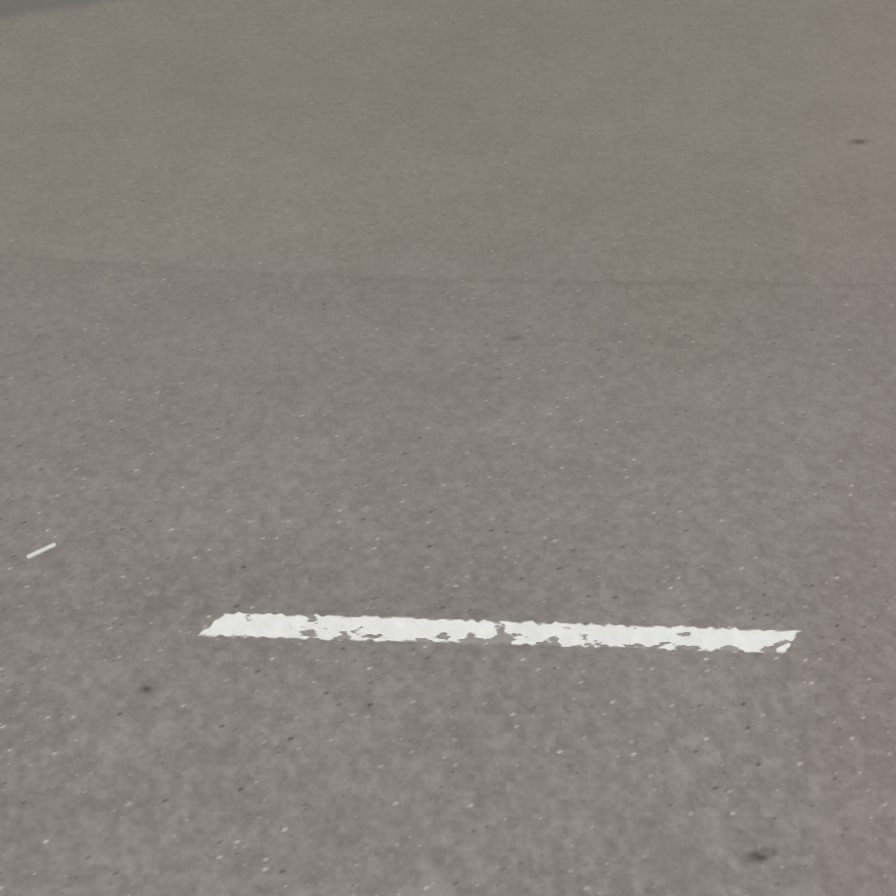
This texture is drawn by a Shadertoy shader. Its source:

```glsl
// Worn asphalt seen at a low angle, with one chipped white road marking.

const vec3 ASPHALT_NEAR = vec3(0.530, 0.508, 0.486);
const vec3 ASPHALT_FAR = vec3(0.512, 0.494, 0.460);
const vec3 PAINT = vec3(0.885, 0.890, 0.875);
const float HORIZON = 1.9;

float hash(vec2 p) {
    vec3 q = fract(vec3(p.xyx) * 0.1031);
    q += dot(q, q.yzx + 33.33);
    return fract((q.x + q.y) * q.z);
}

float noise(vec2 p) {
    vec2 cell = floor(p), f = fract(p);
    f = f * f * (3.0 - 2.0 * f);
    float low = mix(hash(cell), hash(cell + vec2(1, 0)), f.x);
    float high = mix(hash(cell + vec2(0, 1)), hash(cell + vec2(1, 1)), f.x);
    return mix(low, high, f.y);
}

float fbm(vec2 p) {
    float sum = 0.0, weight = 0.5;
    for (int i = 0; i < 4; i++) {
        sum += weight * noise(p);
        p = mat2(1.6, 1.2, -1.2, 1.6) * p + 7.3;
        weight *= 0.5;
    }
    return sum / 0.9375;
}

// Coverage of the inside (negative) part of a distance field.
float cover(float d, float blur) {
    return 1.0 - smoothstep(-blur, blur, d);
}

float segment(vec2 p, vec2 a, vec2 b) {
    vec2 ab = b - a;
    return length(p - a - ab * clamp(dot(p - a, ab) / dot(ab, ab), 0.0, 1.0));
}

// Signed distance to the line through a and b, positive on its left.
float side(vec2 p, vec2 a, vec2 b) {
    vec2 d = normalize(b - a);
    return dot(p - a, vec2(-d.y, d.x));
}

float quad(vec2 p, vec2 a, vec2 b, vec2 c, vec2 d) {
    return max(max(side(p, a, b), side(p, b, c)), max(side(p, c, d), side(p, d, a)));
}

float stain(vec2 p, vec2 center, vec2 size) {
    vec2 q = (p - center) / size;
    q.y -= 0.25 * q.x;
    return exp(-dot(q, q)) * (0.5 + noise(p * 190.0));
}

// Scattered stones: x holds pale chips, y holds dark pits.
vec2 stones(vec2 p) {
    vec2 cell = floor(p);
    float kind = hash(cell + 19.0);
    vec2 center = 0.3 + 0.4 * vec2(hash(cell + 3.0), hash(cell + 8.0));
    vec2 d = fract(p) - center;
    d.y -= 0.35 * d.x;
    float blob = 1.0 - smoothstep(0.04, 0.28, length(d * vec2(0.9, 1.3)));
    return blob * vec2(smoothstep(0.90, 1.0, kind), 1.0 - smoothstep(0.0, 0.06, kind));
}

vec3 asphalt(vec2 uv) {
    float s = 1.0 / (HORIZON - uv.y);
    vec2 ground = vec2((uv.x - 0.5) * 190.0 * s, 400.0 * s) + 300.0;
    float clarity = mix(1.0, 0.35, smoothstep(0.15, 0.95, uv.y));
    vec3 color = mix(ASPHALT_NEAR, ASPHALT_FAR, smoothstep(0.25, 1.0, uv.y));
    color += vec3(0.016, 0.004, 0.008) * smoothstep(0.6, 1.0, uv.x);
    color += 0.035 * (fbm(uv * vec2(4.0, 9.0) + 2.0) - 0.5);
    color += 0.030 * (fbm(uv * vec2(25.0, 50.0)) - 0.5);
    color += clarity * 0.110 * (fbm(ground * 0.8) - 0.5);
    color += clarity * 0.035 * (noise(ground * 1.7 + 40.0) - 0.5);
    vec2 chips = stones(ground * 0.55) + 0.6 * stones(ground * 0.8 + 31.0);
    color += clarity * (chips.x * vec3(0.17, 0.16, 0.15) - chips.y * 0.12);
    return color;
}

// Faint seam across the road, with darker tarmac just below it.
float seam(vec2 uv) {
    float y = 0.681 + 0.036 * exp(-3.2 * uv.x) + 0.003 * (noise(uv.xx * 14.0) - 0.5);
    float d = uv.y - y;
    float strength = 0.45 + 0.55 * noise(vec2(uv.x * 7.0, 4.0));
    return strength * (exp(-d * d / 0.00001) + 0.6 * smoothstep(-0.14, 0.0, d) * step(d, 0.0));
}

// Paint coverage, with ragged edges and chips mostly along the lower side.
float marking(vec2 uv, float blur) {
    vec2 ragged = uv + 0.004 * (vec2(noise(uv * 170.0), noise(uv * 150.0 + 50.0)) - 0.5);
    float d = quad(ragged, vec2(0.221, 0.291), vec2(0.251, 0.316),
                   vec2(0.893, 0.296), vec2(0.876, 0.272));
    float across = (uv.y - 0.291 + 0.029 * (uv.x - 0.221)) / 0.024;
    float wear = fbm(uv * vec2(55.0, 120.0) + 11.0);
    wear += 0.20 * (1.0 - smoothstep(0.0, 0.6, across)) * smoothstep(0.30, 0.42, uv.x);
    wear += 0.30 * exp(-pow((uv.x - 0.557) / 0.014, 2.0));
    wear += 0.22 * exp(-pow((uv.x - 0.860) / 0.010, 2.0));
    return cover(d, blur) * (1.0 - 0.85 * smoothstep(0.68, 0.80, wear));
}

void mainImage(out vec4 fragColor, in vec2 fragCoord) {
    vec2 uv = fragCoord / iResolution.xy;
    float blur = max(0.0016, 0.8 / iResolution.y);
    vec3 color = asphalt(uv) - 0.022 * seam(uv);

    // Dark verge in the far left corner and oily stains.
    float verge = side(uv, vec2(0.0, 0.979), vec2(0.145, 1.002));
    color = mix(color, vec3(0.43, 0.425, 0.41), 0.75 * cover(-verge, 0.006));
    color -= 0.16 * stain(uv, vec2(0.849, 0.045), vec2(0.016, 0.007));
    color -= 0.12 * stain(uv, vec2(0.163, 0.231), vec2(0.010, 0.005));
    color -= 0.11 * stain(uv, vec2(0.573, 0.622), vec2(0.009, 0.003));
    color -= 0.09 * stain(uv, vec2(0.959, 0.842), vec2(0.010, 0.003));

    // Main marking and the small stray stroke.
    vec3 paint = PAINT + 0.07 * (fbm(uv * 90.0) - 0.5);
    color = mix(color, paint, marking(uv, blur));
    float stroke = segment(uv, vec2(0.032, 0.379), vec2(0.060, 0.392)) - 0.0022;
    color = mix(color, PAINT, 0.85 * cover(stroke, blur));
    fragColor = vec4(clamp(color, 0.0, 1.0), 1.0);
}
```
